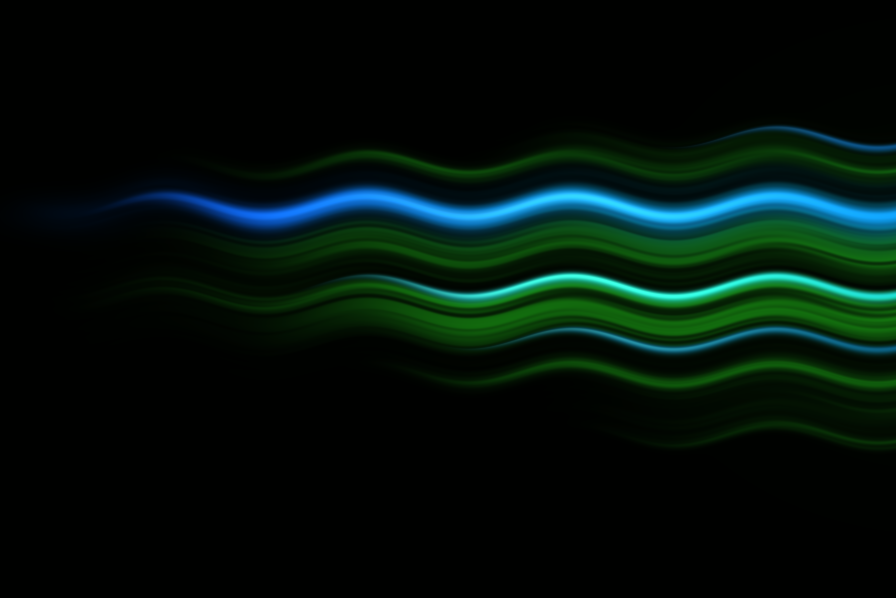
Reproduce this background procedurally as a Shadertoy shader.

```glsl
// Silky green and blue light ribbons rippling across a black field.
// Space is straightened by one shared sine wave; soft green bands and sharp
// blue ribbons are then summed there and combed with stretched fibre noise.

const float TAU = 6.2831853;
const float WAVE_LENGTH = 0.2283;
const float WAVE_CREST = 0.4095;
const float WAVE_HEIGHT = 0.0170;
const float BAND_FADE = 0.30;
const float RIBBON_FADE = 0.24;
const vec2 FIBRE_COARSE = vec2(2.5, 65.0);
const vec2 FIBRE_FINE = vec2(4.0, 170.0);

const vec3 BLACK_GREEN = vec3(0.0, 0.004, 0.0);
const vec3 GREEN = vec3(0.17, 1.0, 0.13);
const vec3 DEEP_BLUE = vec3(0.0, 0.09, 0.22);
const vec3 TEAL = vec3(0.01, 0.30, 0.36);
const vec3 GLINT = vec3(0.16, 0.24, 0.14);

// Green bands: height, half width, start, strength
const int BAND_COUNT = 10;
const vec4 BANDS[BAND_COUNT] = vec4[BAND_COUNT](
    vec4(0.756, 0.018, 0.50, 0.09),
    vec4(0.725, 0.012, 0.16, 0.27),
    vec4(0.604, 0.040, 0.13, 0.21),
    vec4(0.574, 0.011, 0.18, 0.12),
    vec4(0.520, 0.080, 0.03, 0.05),
    vec4(0.509, 0.014, 0.04, 0.18),
    vec4(0.474, 0.038, 0.25, 0.28),
    vec4(0.377, 0.012, 0.38, 0.27),
    vec4(0.328, 0.030, 0.58, 0.10),
    vec4(0.276, 0.009, 0.62, 0.20));

// Blue ribbons: height, half width, start, strength
const int RIBBON_COUNT = 4;
const int MAIN_RIBBON = 1;
const vec4 RIBBONS[RIBBON_COUNT] = vec4[RIBBON_COUNT](
    vec4(0.770, 0.0060, 0.72, 0.75),
    vec4(0.656, 0.0165, 0.08, 1.00),
    vec4(0.522, 0.0080, 0.32, 1.00),
    vec4(0.433, 0.0065, 0.48, 0.80));
const vec3 RIBBON_COLOURS[RIBBON_COUNT] = vec3[RIBBON_COUNT](
    vec3(0.03, 0.32, 0.68),
    vec3(0.04, 0.50, 0.92),
    vec3(0.10, 0.72, 0.80),
    vec3(0.03, 0.38, 0.66));

float hash(vec2 p) {
    return fract(sin(dot(p, vec2(127.1, 311.7))) * 43758.55);
}

float noise(vec2 p) {
    vec2 cell = floor(p);
    vec2 f = fract(p);
    f = f * f * (3.0 - 2.0 * f);
    vec2 e = vec2(1.0, 0.0);
    return mix(mix(hash(cell), hash(cell + e.xy), f.x),
               mix(hash(cell + e.yx), hash(cell + e.xx), f.x), f.y);
}

float bell(float d, float width) {
    float t = d / width;
    return exp(-t * t);
}

void mainImage(out vec4 fragColor, in vec2 fragCoord) {
    vec2 uv = fragCoord / iResolution.xy;

    // Straighten the ripple
    float wave = WAVE_HEIGHT * cos(TAU * (uv.x - WAVE_CREST) / WAVE_LENGTH);
    vec2 p = vec2(uv.x, uv.y - wave);

    // Long fibres running along the flow
    float fibre = 0.5 * noise(p * FIBRE_COARSE)
                + 0.5 * noise(p * FIBRE_FINE + 19.0);
    float comb = mix(0.35, 1.55, smoothstep(0.12, 0.88, fibre));

    // Soft green bands
    float green = 0.0;
    for (int i = 0; i < BAND_COUNT; i++) {
        vec4 band = BANDS[i];
        float fade = smoothstep(band.z, band.z + BAND_FADE, p.x);
        green += band.w * fade * bell(p.y - band.x, band.y);
    }
    green *= comb * mix(0.55, 1.1, p.x);
    vec3 colour = BLACK_GREEN + GREEN * green;

    // Faint green haze at the right
    float haze = bell(uv.x - 1.05, 0.22) * bell(uv.y - 0.54, 0.27);
    colour += GREEN * 0.025 * haze;

    // Halo of the main ribbon, blue turning teal
    float offset = p.y - RIBBONS[MAIN_RIBBON].x;
    float haloStart = smoothstep(0.0, 0.3, p.x);
    float halo = bell(offset + 0.004, mix(0.03, 0.042, p.x)) * haloStart;
    vec3 haloColour = mix(DEEP_BLUE, TEAL, smoothstep(0.2, 0.8, p.x));
    colour = mix(colour, haloColour * mix(1.0, comb, 0.7), 0.8 * halo);
    colour += DEEP_BLUE * 0.25 * bell(uv.x - 0.07, 0.06) * bell(uv.y - 0.64, 0.03);

    // Sharp ribbons: crisp above, soft below, with a dark upper rim
    for (int i = 0; i < RIBBON_COUNT; i++) {
        vec4 ribbon = RIBBONS[i];
        float fade = smoothstep(ribbon.z, ribbon.z + RIBBON_FADE, p.x);
        float d = p.y - ribbon.x;
        float width = ribbon.y * mix(0.3, 1.0, fade);
        float body = bell(d, width * (d > 0.0 ? 0.75 : 1.25));
        float rim = bell(d - 1.7 * width, 0.6 * width);
        float cover = body * fade * ribbon.w;
        vec3 tint = RIBBON_COLOURS[i] * mix(0.78, 1.18, fibre);
        tint.g *= mix(0.7, 1.15, smoothstep(0.15, 0.7, p.x));
        float shine = bell(p.x - 0.64, 0.26) * pow(body, 4.0) * fade;
        colour *= 1.0 - 0.55 * rim * fade;
        colour = mix(colour, tint, cover) + GLINT * shine * ribbon.w;
    }

    fragColor = vec4(clamp(colour, 0.0, 1.0), 1.0);
}
```
